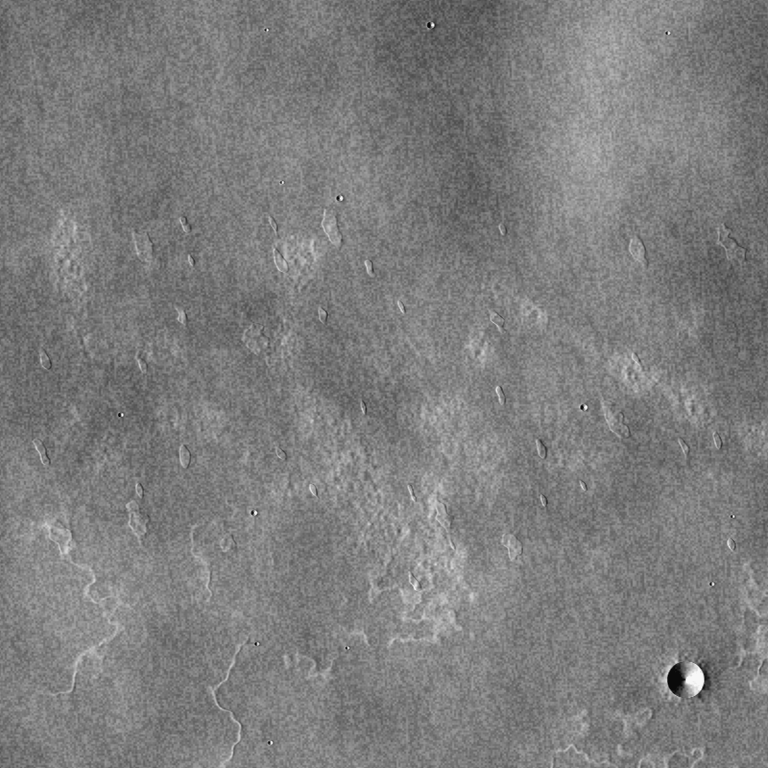
This texture is drawn by a WebGL 2 fragment shader. Its source:

```glsl
#version 300 es
precision highp float;
// Grey volcanic plain seen from orbit and lit from the left: rough bands,
// streamlined mesas, thin ridges and craters. A height field is shaded by its
// slope along x, then laid over broad tonal drifts and fine sensor grain.
uniform vec2 u_resolution;
out vec4 fragColor;
const vec2 BIG_CRATER = vec2(0.893, 0.115);
const float BIG_RADIUS = 0.024;
const float SLOPE_STEP = 0.0012;

float hash(vec2 p) {
  vec3 q = fract(p.xyx * 0.1031);
  q += dot(q, q.yzx + 33.33);
  return fract((q.x + q.y) * q.z);
}
float noise(vec2 p) {
  vec2 i = floor(p), f = fract(p);
  f = f * f * (3.0 - 2.0 * f);
  return mix(mix(hash(i), hash(i + vec2(1, 0)), f.x),
             mix(hash(i + vec2(0, 1)), hash(i + vec2(1, 1)), f.x), f.y);
}
float fbm(vec2 p) {
  float sum = 0.0, amp = 0.53;
  for (int i = 0; i < 4; i++) {
    sum += amp * noise(p);
    p = mat2(1.6, 1.2, -1.2, 1.6) * p + 7.3;
    amp *= 0.5;
  }
  return sum;
}
// Soft stroke around the segment a-b
float band(vec2 p, vec2 a, vec2 b, float width) {
  vec2 d = b - a;
  float t = clamp(dot(p - a, d) / dot(d, d), 0.0, 1.0);
  float r = length(p - a - d * t) / width;
  return exp(-r * r);
}
// Bands of rough ground with ragged edges
float roughGround(vec2 p) {
  float m = band(p, vec2(0.38, 0.67), vec2(0.37, 0.50), 0.035);
  m = max(m, 0.9 * band(p, vec2(0.38, 0.48), vec2(0.52, 0.30), 0.060));
  m = max(m, band(p, vec2(0.56, 0.28), vec2(0.59, 0.47), 0.050));
  m = max(m, 0.8 * band(p, vec2(0.60, 0.48), vec2(0.65, 0.63), 0.025));
  m = max(m, 0.9 * band(p, vec2(0.67, 0.61), vec2(0.99, 0.42), 0.030));
  m = max(m, 0.9 * band(p, vec2(0.08, 0.71), vec2(0.11, 0.56), 0.026));
  m = max(m, 0.50 * band(p, vec2(0.12, 0.48), vec2(0.75, 0.38), 0.15));
  return smoothstep(0.44, 0.80, 0.42 * m + 0.66 * fbm(p * 22.0)) * smoothstep(0.0, 0.3, m);
}
// One elongated rough-edged hill in some cells of a jittered grid
float mesas(vec2 p, float cells, float density, vec2 size) {
  vec2 id = floor(p * cells);
  vec2 centre = (id + 0.3 + 0.4 * vec2(hash(id + 11.0), hash(id + 47.0))) / cells;
  float present = step(hash(id + 83.0), density)
                * step(0.24, centre.y) * step(centre.y, 0.78);
  float angle = 0.25 + 0.3 * hash(id + 5.0);
  float c = cos(angle), s = sin(angle);
  vec2 q = mat2(c, -s, s, c) * (p - centre);
  q /= size * (0.6 + 0.5 * hash(id + 29.0));
  float edge = length(q) + 1.1 * (noise(p * 120.0) - 0.5) + 0.5 * (noise(p * 55.0) - 0.5);
  return present * smoothstep(1.2, 0.75, edge);
}
float allMesas(vec2 p) {
  return max(mesas(p, 8.0, 0.42, vec2(0.011, 0.027)),
             mesas(p + 0.025, 17.0, 0.22, vec2(0.005, 0.014)));
}
// Conical pit with a raised rim
float crater(vec2 p, vec2 centre, float radius) {
  float r = length(p - centre) / radius;
  float h = r < 1.0 ? 0.6 + 2.7 * (r - 1.0) : 0.6 * exp(-3.0 * (r - 1.0));
  return h * radius * 260.0;
}
float smallCraters(vec2 p) {
  vec2 id = floor(p * 10.0);
  vec2 centre = (id + 0.25 + 0.5 * vec2(hash(id + 3.0), hash(id + 61.0))) / 10.0;
  float radius = mix(0.0025, 0.0065, pow(hash(id + 19.0), 3.0));
  return step(hash(id + 131.0), 0.16) * crater(p, centre, radius);
}
// Thin ragged crests, mostly low on the plain
float ridges(vec2 p) {
  float wobble = 0.13 * noise(p * 45.0) + 0.06 * noise(p * 110.0);
  float level = (fbm(p * 6.0 + 3.7) + wobble - 0.59) / 0.022;
  float low = smoothstep(0.48, 0.2, p.y) + 0.7 * smoothstep(0.7, 0.95, p.x);
  float gaps = smoothstep(0.42, 0.62, noise(p * 10.0 + 21.0));
  return exp(-level * level) * gaps * min(low, 1.0) * smoothstep(0.65, 0.55, p.y);
}
float height(vec2 p, float rough, float crest) {
  float bumps = noise(p * 120.0) + 0.6 * noise(p * 230.0);
  return rough * bumps + 0.6 * allMesas(p) + crest
       + smallCraters(p) + crater(p, BIG_CRATER, BIG_RADIUS);
}
// Wide light and dark drifts
float drift(vec2 p) {
  float tone = 0.24 * (fbm(p * vec2(4.5, 3.2) + 1.3) - 0.5);
  tone += 0.13 * (fbm(p * vec2(17.0, 12.0) + 9.1) - 0.5);
  tone += 0.09 * band(p, vec2(0.79, 0.92), vec2(0.74, 0.74), 0.07);
  tone -= 0.08 * band(p, vec2(0.57, 0.96), vec2(0.66, 0.74), 0.09);
  tone -= 0.07 * band(p, vec2(0.93, 0.64), vec2(1.0, 0.62), 0.08);
  return tone - 0.04 * band(p, vec2(0.47, 0.55), vec2(0.49, 0.46), 0.06);
}
float grain(vec2 p) {
  vec2 q = vec2(p.x + 0.12 * p.y, p.y);
  return 0.17 * (noise(p * 400.0) - 0.5) + 0.04 * (noise(p * 190.0) - 0.5)
       + 0.06 * (noise(q * vec2(300.0, 50.0)) - 0.5);
}
void main() {
  vec2 p = gl_FragCoord.xy / min(u_resolution.x, u_resolution.y);
  float patches = roughGround(p), mesa = allMesas(p);
  float r = length(p - BIG_CRATER) / BIG_RADIUS;
  float ejecta = smoothstep(0.9, 1.1, r) * exp(-1.6 * max(r - 1.0, 0.0));
  float rough = 0.10 + 0.9 * max(patches, 0.8 * mesa) + 1.4 * ejecta;
  vec2 e = vec2(SLOPE_STEP, 0.0);
  float crestL = 0.6 * ridges(p - e), crestR = 0.6 * ridges(p + e);
  float slope = height(p + e, rough, crestR) - height(p - e, rough, crestL);
  float tone = 0.470 + drift(p) + grain(p) + 0.34 * slope;
  tone += 0.085 * patches + 0.06 * mesa + 0.09 * (crestL + crestR);
  // Pale rubble on the crater floor
  tone += 0.35 * smoothstep(0.45, 0.1, r) * noise(p * 170.0);
  fragColor = vec4(vec3(clamp(tone, 0.04, 0.97)), 1.0);
}
```
